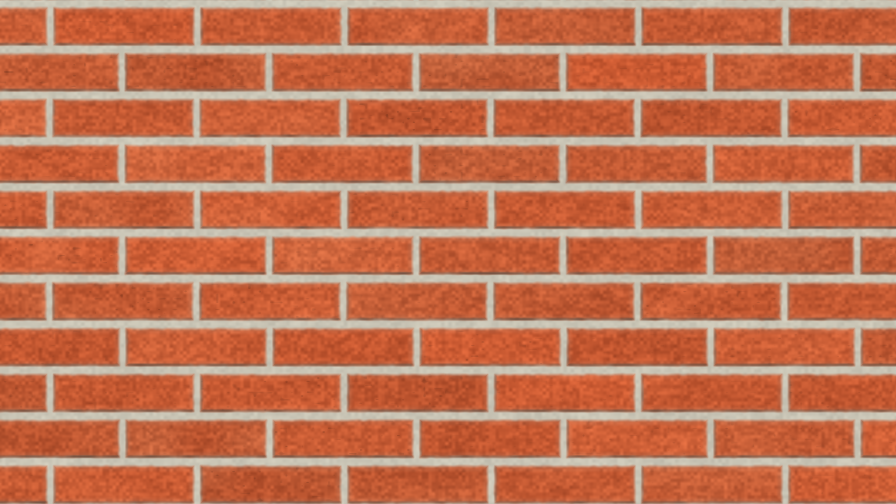
Reproduce this texture procedurally as a WebGL 1 fragment shader.

```glsl
precision highp float;

uniform vec2 u_resolution;

// Lengths are fractions of the canvas height
const vec2 PITCH = vec2(0.2917, 0.0909);
const vec2 JOINT = vec2(0.0148, 0.0182);
const vec2 FIRST_JOINT = vec2(0.0990, 0.007);
const float ROW_SHIFT = 0.1435;

const vec3 CLAY = vec3(0.780, 0.325, 0.170);
const vec3 PALE_CLAY = vec3(0.765, 0.410, 0.260);
const vec3 MORTAR = vec3(0.790, 0.772, 0.712);
const vec3 SHADOW = vec3(0.400, 0.280, 0.220);

float hash(vec2 p) {
  return fract(sin(dot(p, vec2(127.1, 311.7))) * 43758.5453);
}

float valueNoise(vec2 p) {
  vec2 cell = floor(p);
  vec2 f = fract(p);
  f = f * f * (3.0 - 2.0 * f);
  float low = mix(hash(cell), hash(cell + vec2(1.0, 0.0)), f.x);
  float high = mix(hash(cell + vec2(0.0, 1.0)), hash(cell + 1.0), f.x);
  return mix(low, high, f.y);
}

float boxDistance(vec2 p, vec2 halfSize) {
  vec2 d = abs(p) - halfSize;
  return length(max(d, 0.0)) + min(max(d.x, d.y), 0.0);
}

// Index of the brick under a point, rows counted downwards
vec2 brickIndex(vec2 p, out vec2 local) {
  float row = floor((p.y - FIRST_JOINT.y) / PITCH.y);
  float shift = FIRST_JOINT.x + ROW_SHIFT * mod(row, 2.0);
  shift += (hash(vec2(row, 4.7)) - 0.5) * 0.003;
  vec2 grid = (p - vec2(shift, FIRST_JOINT.y)) / PITCH;
  local = (fract(grid) - 0.5) * PITCH;
  return floor(grid);
}

// Fired clay with a tint per brick, broad patches, streaks and fine grain
vec3 clayColor(vec2 p, vec2 id) {
  float tint = hash(id + 17.3);
  float blotch = valueNoise(p * vec2(10.0, 16.0) + id * 3.0);
  float streak = valueNoise(p * vec2(50.0, 125.0) + id * 7.0);
  float grain = valueNoise(p * 150.0);
  float paleness = 0.55 * hash(id + 8.6) * blotch + 0.30 * grain + 0.15 * streak;
  vec3 color = mix(CLAY, PALE_CLAY, paleness);
  float light = 1.0 + 0.08 * (tint - 0.5) + 0.08 * (blotch - 0.5);
  light += 0.10 * (streak - 0.5) + 0.20 * (grain - 0.5);
  float pit = smoothstep(0.80, 1.0, valueNoise(p * vec2(95.0, 140.0) + 31.0));
  return color * (light - 0.14 * pit * hash(id + 5.1));
}

vec3 mortarColor(vec2 p) {
  float grain = valueNoise(p * 140.0 + 60.0);
  float patchTone = valueNoise(p * 25.0 + 11.0);
  return MORTAR * (1.0 + 0.08 * (grain - 0.5) + 0.05 * (patchTone - 0.5));
}

// Dark line along the lower edge, with a fainter one on the left
float edgeShadow(vec2 local, vec2 halfSize, vec2 p, vec2 id, float soft) {
  float width = 0.0040 + soft;
  float lower = 1.0 - smoothstep(0.0, width, abs(local.y - halfSize.y + 0.001));
  float left = 1.0 - smoothstep(0.0, width, abs(local.x + halfSize.x - 0.001));
  lower *= 1.0 - smoothstep(-width, width, abs(local.x) - halfSize.x);
  left *= 1.0 - smoothstep(-width, width, abs(local.y) - halfSize.y);
  float wear = 0.30 + 0.70 * valueNoise(p * vec2(40.0, 60.0) + 23.0);
  return wear * max(lower * (0.70 + 0.30 * hash(id + 2.9)), 0.50 * left);
}

void main() {
  vec2 p = gl_FragCoord.xy / u_resolution.y;
  p.y = 1.0 - p.y;
  float pixel = 1.0 / u_resolution.y;

  vec2 local;
  vec2 id = brickIndex(p, local);
  vec2 halfSize = 0.5 * (PITCH - JOINT);

  // Slightly rough, soft brick outline
  float rough = (valueNoise(p * 90.0 + 3.0) - 0.5) * 0.002;
  float edge = boxDistance(local, halfSize) + rough;
  float soft = max(0.0046, 0.75 * pixel);
  float brick = 1.0 - smoothstep(-soft, soft, edge);

  // Mortar dust pales the rim of each brick
  float dust = 0.13 * smoothstep(-0.014, 0.0, edge);
  vec3 mortar = mortarColor(p);
  vec3 clay = mix(clayColor(p, id), mortar, dust);

  vec3 color = mix(mortar, clay, brick);
  float shade = edgeShadow(local, halfSize, p, id, 0.5 * pixel);
  color = mix(color, SHADOW, 0.9 * shade);

  gl_FragColor = vec4(color, 1.0);
}
```
